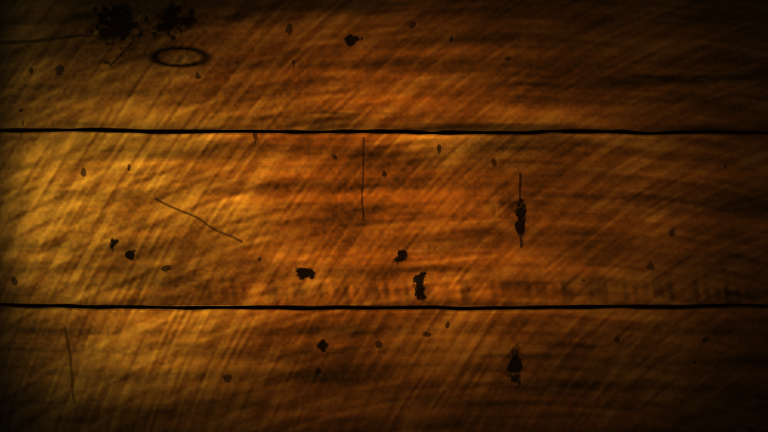
Reproduce this texture procedurally as a Shadertoy shader.

```glsl
// Draws three worn, saw-scratched wooden planks under a warm, vignetted light.

const vec3 AMBER = vec3(0.56, 0.25, 0.035);
const vec3 HONEY = vec3(0.56, 0.36, 0.08);
const vec3 SOOT = vec3(0.035, 0.012, 0.003);

float hash(vec2 p) {
    return fract(sin(dot(p, vec2(127.1, 311.7))) * 43758.55);
}

float noise(vec2 p) {
    vec2 i = floor(p), f = fract(p);
    f = f * f * (3.0 - 2.0 * f);
    return mix(mix(hash(i), hash(i + vec2(1, 0)), f.x),
               mix(hash(i + vec2(0, 1)), hash(i + vec2(1, 1)), f.x), f.y);
}

float fbm(vec2 p) {
    float sum = 0.0, amp = 0.5;
    for (int i = 0; i < 4; i++) {
        sum += amp * noise(p);
        p = p * 2.03 + 17.3;
        amp *= 0.5;
    }
    return sum;
}

// Soft elliptical pool, 1 at its centre
float glow(vec2 p, vec2 centre, vec2 radius) {
    vec2 q = (p - centre) / radius;
    return exp(-dot(q, q));
}

// Thin line between two points, 1 on the line
float crack(vec2 p, vec2 a, vec2 b, float width) {
    vec2 d = b - a;
    float t = clamp(dot(p - a, d) / dot(d, d), 0.0, 1.0);
    return 1.0 - smoothstep(width * 0.3, width, length(p - a - d * t));
}

// Ragged elliptical stain
float stain(vec2 p, vec2 centre, vec2 radius) {
    float d = length((p - centre) / radius);
    float rag = fbm(p * 70.0 + centre * 30.0) - 0.47;
    return 1.0 - smoothstep(0.55, 1.15, d + 2.0 * rag);
}

// Circular saw marks around a distant pivot
float sawMarks(vec2 p, vec2 pivot, float freq) {
    vec2 d = p - pivot;
    float r = length(d) + 0.012 * noise(p * 6.0);
    return noise(vec2(r * freq, atan(d.y, d.x) * 16.0));
}

// Dark gap between planks: x = gap, y = surrounding shade, z = lit lip
vec3 seam(vec2 p, float height) {
    float d = p.y - height + 0.005 * (noise(vec2(p.x * 14.0, height * 50.0)) - 0.5);
    float width = 0.002 + 0.004 * noise(vec2(p.x * 25.0, height * 9.0));
    return vec3(1.0 - smoothstep(width * 0.5, width + 0.002, abs(d)),
                exp(-abs(d) * 70.0), exp(-abs(d + 0.010) * 220.0));
}

float lighting(vec2 p) {
    float light = 1.02 * glow(p, vec2(0.76, 0.50), vec2(0.86, 0.48));
    light += 0.50 * glow(p, vec2(0.10, 0.54), vec2(0.28, 0.20));
    light += 0.42 * glow(p, vec2(0.30, 0.24), vec2(0.24, 0.13));
    light += 0.16 * glow(p, vec2(0.50, 0.80), vec2(0.60, 0.12));
    light += 0.20 * glow(p, vec2(1.12, 0.66), vec2(0.20, 0.05));
    return light * smoothstep(-0.10, 0.10, p.x);
}

// Dents, knots and nail holes: centre, radius
float blemishes(vec2 p) {
    vec4 marks[11] = vec4[11](
        vec4(0.273, 0.940, 0.052, 0.050), vec4(0.398, 0.948, 0.045, 0.038),
        vec4(0.810, 0.907, 0.022, 0.012), vec4(0.301, 0.412, 0.010, 0.014),
        vec4(0.262, 0.437, 0.009, 0.014), vec4(0.706, 0.368, 0.022, 0.017),
        vec4(0.930, 0.407, 0.019, 0.016), vec4(0.972, 0.340, 0.013, 0.034),
        vec4(1.206, 0.482, 0.013, 0.052), vec4(1.192, 0.150, 0.019, 0.046),
        vec4(0.748, 0.201, 0.014, 0.013));
    float dark = 0.0;
    for (int i = 0; i < 11; i++) dark = max(dark, stain(p, marks[i].xy, marks[i].zw));
    // Scattered specks
    for (int i = 0; i < 34; i++) {
        float k = float(i);
        vec2 centre = vec2(1.7 * hash(vec2(k, 1.7)), hash(vec2(k, 5.3)));
        vec2 radius = 0.004 + 0.008 * vec2(hash(vec2(k, 8.1)), hash(vec2(k, 9.4)));
        dark = max(dark, 0.65 * stain(p, centre, radius));
    }
    // Oval knot with a dark rim
    float oval = length((p - vec2(0.416, 0.868)) / vec2(0.062, 0.021));
    return max(dark, 0.85 * exp(-pow((oval - 1.0) * 5.0, 2.0)) + 0.4 * step(oval, 1.0) * noise(p * 120.0));
}

float cracks(vec2 p) {
    vec2 q = p + 0.008 * (vec2(noise(p * 22.0), noise(p * 22.0 + 9.0)) - 0.5);
    float c = 0.6 * crack(q, vec2(0.36, 0.54), vec2(0.56, 0.44), 0.004);
    c = max(c, 0.6 * crack(q, vec2(0.841, 0.68), vec2(0.839, 0.49), 0.004));
    c = max(c, 0.8 * crack(q, vec2(1.203, 0.60), vec2(1.207, 0.43), 0.005));
    c = max(c, 0.5 * crack(q, vec2(0.150, 0.24), vec2(0.175, 0.07), 0.005));
    c = max(c, 0.8 * crack(q, vec2(0.255, 0.85), vec2(0.305, 0.90), 0.005));
    return max(c, 0.7 * crack(q, vec2(0.0, 0.90), vec2(0.24, 0.92), 0.006));
}

void mainImage(out vec4 fragColor, in vec2 fragCoord) {
    vec2 p = fragCoord / iResolution.y;
    vec3 upper = seam(p, 0.698 - 0.003 * p.x);
    vec3 lower = seam(p, 0.293 - 0.006 * sin(p.x * 1.77));
    float plank = step(0.293, p.y) + step(0.697, p.y);

    // Long grain, differing on each plank
    vec2 g = p + vec2(plank * 3.7, 0.025 * fbm(p * vec2(3.0, 4.0) + plank * 5.0));
    float grain = fbm(g * vec2(3.0, 36.0));
    float streak = smoothstep(0.50, 0.72, fbm(g * vec2(2.2, 17.0) + 4.0));
    float blotch = fbm(p * vec2(4.0, 6.0) + plank * 7.0);

    // Saw scratches and short tooth marks above the lower seam
    float saw = sawMarks(p, vec2(2.2, -0.6), 125.0) + sawMarks(p, vec2(1.2, -1.6), 95.0) - 1.0;
    float teeth = noise(vec2(p.x * 85.0 + p.y * 12.0, p.y * 9.0)) - 0.5;
    teeth *= smoothstep(0.40, 0.6, p.x) * glow(p, vec2(p.x, 0.325), vec2(1.0, 0.028));
    float grit = noise(p * 140.0) - 0.5;

    float tone = 1.0 + 0.9 * (grain - 0.47) + 0.8 * (blotch - 0.47);
    tone += 0.38 * saw * (0.5 + blotch) + 0.7 * teeth + 0.22 * grit;
    tone *= 1.0 - streak * (0.22 + 0.25 * step(1.5, plank));

    // Warm tint is strongest at the left and in a pale worn patch
    float patchGlow = glow(p, vec2(1.17, 0.52), vec2(0.05, 0.07)) * smoothstep(0.35, 0.6, fbm(p * 22.0));
    float warmth = smoothstep(0.95, 0.0, p.x) * 0.85 + 0.8 * (blotch - 0.45);
    warmth += 0.5 * patchGlow + 0.4 * glow(p, vec2(1.12, 0.66), vec2(0.2, 0.05)) + 0.4 * saw;
    vec3 wood = mix(AMBER, HONEY, clamp(warmth, 0.0, 1.0));
    float light = lighting(p) * max(tone, 0.1) * (1.0 + 0.35 * patchGlow);
    light *= 1.0 - 0.35 * max(upper.y, lower.y);
    light *= 1.0 + 0.35 * max(upper.z, lower.z);

    vec3 color = wood * light;
    float damage = max(0.88 * blemishes(p), 0.7 * cracks(p));
    color = mix(color, SOOT * min(light * 2.0, 1.0), clamp(damage, 0.0, 1.0));
    color = mix(color, SOOT * 0.4, max(upper.x, lower.x));
    fragColor = vec4(clamp(color, 0.0, 1.0), 1.0);
}
```
